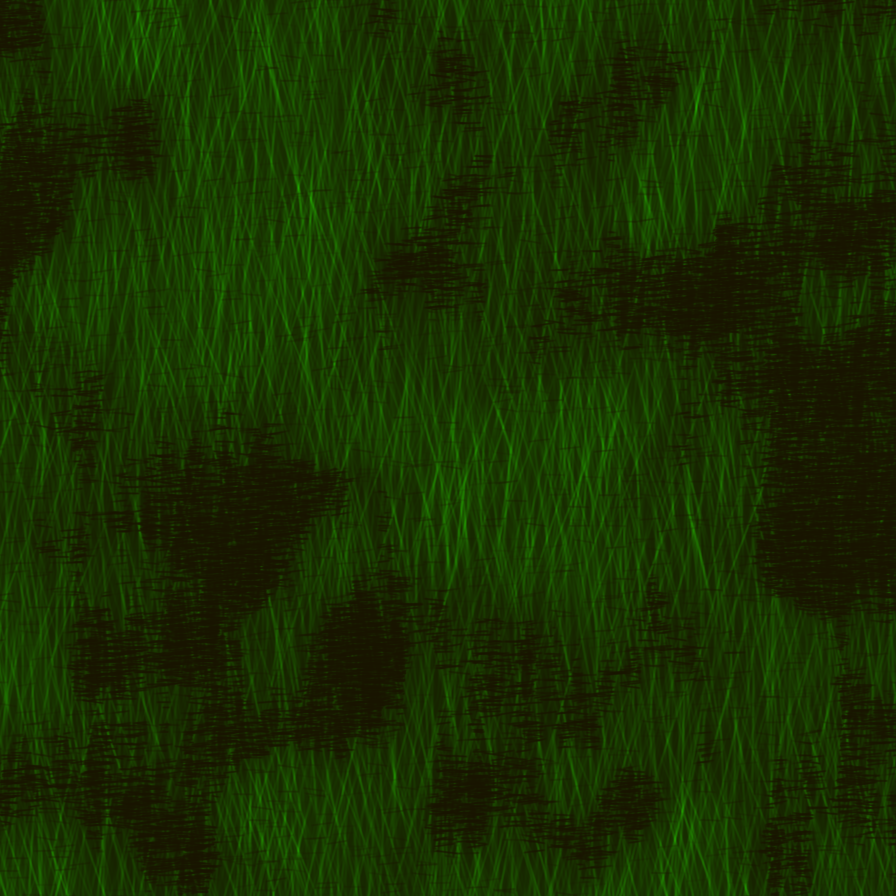
Reproduce this texture procedurally as a three.js fragment shader.

```glsl
varying vec2 vUv;

const vec3 SOIL = vec3(0.095, 0.078, 0.0);
const vec3 SHADE = vec3(0.088, 0.126, 0.0);
const vec3 GLOW = vec3(0.004, 0.050, 0.0);
const vec3 BLADE = vec3(0.010, 0.118, 0.0);

const int BLADE_LAYERS = 22;
const vec2 BLADE_CELLS = vec2(50.0, 5.2);    // across, along
const float BLADE_HALF_WIDTH = 0.0025;
const float BLADE_LEAN = 0.36;
const float BLADE_SWAY = 0.006;

const int TICK_LAYERS = 12;
const vec2 TICK_CELLS = vec2(140.0, 36.0);   // across, along
const float TICK_HALF_WIDTH = 0.0021;
const float TICK_LEAN = 0.16;
const float TICK_OPACITY = 0.75;

const float PATCH_SCALE = 5.5;
const float DETAIL_SCALE = 13.0;
const vec2 STREAK_SCALE = vec2(64.0, 14.0);
const float PI = 3.14159;

vec3 hash3(vec2 p) {
  vec3 q = fract(p.xyx * vec3(0.1031, 0.1030, 0.0973));
  q += dot(q, q.yxz + 33.33);
  return fract((q.xxy + q.yzz) * q.zyx);
}

// Smooth cellular noise: random cell values blended by distance
float cellBlend(vec2 p) {
  vec2 cell = floor(p);
  float total = 0.0;
  float weights = 0.0;
  for (int y = -1; y <= 1; y++) {
    for (int x = -1; x <= 1; x++) {
      vec2 id = cell + vec2(float(x), float(y));
      vec3 rnd = hash3(id + 157.0);
      vec2 away = p - id - rnd.xy;
      float weight = exp(-4.0 * dot(away, away));
      total += weight * rnd.z;
      weights += weight;
    }
  }
  return total / weights;
}

// One bowed stroke per staggered cell: x = coverage, y = position along, z = random
vec3 stroke(vec2 p, vec2 cells, float halfWidth, float seed) {
  vec2 q = p * cells + seed * 3.7;
  float column = floor(q.x);
  q.y += 9.0 * hash3(vec2(column, seed * 17.0)).x;
  vec3 rnd = hash3(vec2(column + seed * 131.0, floor(q.y) + seed * 29.0));
  vec2 f = fract(q);
  float along = f.y - 0.5;
  float centre = mix(0.32, 0.68, rnd.x) + (rnd.y - 0.5) * (along * 0.3 + along * along * 0.4);
  float reach = halfWidth * cells.x;
  float coverage = 1.0 - smoothstep(0.0, reach, abs(f.x - centre));
  return vec3(coverage, f.y, rnd.z);
}

// Layers of crossing upright blades
float blades(vec2 p) {
  float light = 0.0;
  for (int i = 0; i < BLADE_LAYERS; i++) {
    float seed = float(i) + 1.0;
    vec3 rnd = hash3(vec2(seed, 71.0));
    float spread = 2.0 * (seed - 0.5) / float(BLADE_LAYERS) - 1.0;
    float sway = BLADE_SWAY * sin(p.y * (7.0 + 6.0 * rnd.x) + rnd.y * 2.0 * PI);
    vec2 leaning = vec2(p.x + BLADE_LEAN * spread * p.y + sway, p.y);
    vec3 s = stroke(leaning, BLADE_CELLS * mix(0.85, 1.15, rnd.z), BLADE_HALF_WIDTH, seed);
    light += s.x * sin(PI * s.y) * mix(0.08, 1.0, s.z * s.z);
  }
  return light;
}

// Short, nearly level dark ticks, more of them where density is high
float ticks(vec2 p, float density) {
  float clear = 1.0;
  for (int i = 0; i < TICK_LAYERS; i++) {
    float seed = float(i) + 41.0;
    float lean = TICK_LEAN * (hash3(vec2(seed, 13.0)).x * 2.0 - 1.0);
    vec3 s = stroke(vec2(p.y + lean * p.x, p.x), TICK_CELLS, TICK_HALF_WIDTH, seed);
    float ends = smoothstep(0.0, 0.15, s.y) * smoothstep(1.0, 0.85, s.y);
    float present = smoothstep(s.z - 0.06, s.z + 0.06, density);
    clear *= 1.0 - TICK_OPACITY * s.x * ends * present;
  }
  return 1.0 - clear;
}

void main() {
  // Bare and lush ground, with upright streaks in the bare parts
  float field = 0.55 * cellBlend(vUv * PATCH_SCALE) + 0.45 * cellBlend(vUv * DETAIL_SCALE + 20.0);
  float streak = cellBlend(vUv * STREAK_SCALE + 7.0) - 0.5;
  float bare = smoothstep(0.5, 0.86, field + 0.16 * streak);
  float lush = 1.0 - smoothstep(0.2, 0.66, field);

  vec3 color = mix(SHADE, SOIL, 0.6 * bare) + GLOW * lush;
  color += BLADE * blades(vUv) * mix(0.75, 1.15, lush);
  color = mix(color, SOIL, ticks(vUv, 0.8 * bare));
  gl_FragColor = vec4(color, 1.0);
}
```
